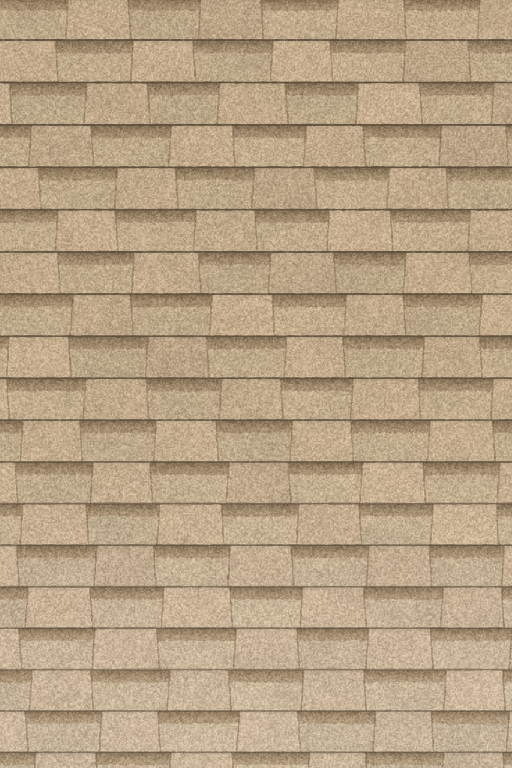
A WebGL 1 fragment shader for this texture:

```glsl
precision highp float;
// Laminated roof shingles: 18 staggered courses of flared raised tabs between
// recessed panels, each panel shaded by a dark band under the course above.
// Lengths are in units of 1/768 of the canvas height, with y running downward.
uniform vec2 u_resolution;

float hash(vec2 p) {
  vec3 q = fract(vec3(p.xyx) * 0.1031);
  q += dot(q, q.yzx + 33.33);
  return fract((q.x + q.y) * q.z);
}

float noise(vec2 p) {
  vec2 i = floor(p), f = fract(p);
  f = f * f * (3.0 - 2.0 * f);
  return mix(mix(hash(i), hash(i + vec2(1.0, 0.0)), f.x),
             mix(hash(i + vec2(0.0, 1.0)), hash(i + 1.0), f.x), f.y);
}

void main() {
  float px = 768.0 / u_resolution.y;
  vec2 p = vec2(gl_FragCoord.x, u_resolution.y - gl_FragCoord.y) * px;
  float down = p.y / 768.0;

  // Courses, slightly bowed down the roof
  const float courseHeight = 41.9;
  float course = (p.y + 1.9 - 3.0 * sin(3.14159 * (p.y - 40.0) / 712.0)) / courseHeight;
  float row = floor(course);
  float v = fract(course);
  float drop = v * courseHeight;

  // Alternate courses shift by half a repeat; the stagger also drifts down the roof
  const float repeatWidth = 137.0;
  float center = 203.0 - 108.0 * exp(-max(row - 1.0, 0.0) / 5.0)
               + 70.0 * (1.0 - mod(row, 2.0));
  float u = (p.x - center) / repeatWidth + 0.5;
  float column = floor(u);
  float x = (fract(u) - 0.5) * repeatWidth;

  // Signed distance into the recessed panel, which narrows toward its foot
  vec2 cell = vec2(column + 20.0, row + 7.0);
  float halfLeft = 35.0 + 7.0 * hash(cell) - 2.8 * v;
  float halfRight = 35.0 + 7.0 * hash(cell + 51.7) - 2.8 * v;
  float inset = min(x + halfLeft, halfRight - x) + 0.8 * (noise(p * 0.25) - 0.5);
  float recessed = smoothstep(-0.5 * px, 0.5 * px, inset);

  // Base colour with a tone for each piece
  float raisedId = floor(u + 0.5) + 20.0;
  float tabTone = hash(vec2(raisedId, row + 91.0));
  float panelTone = hash(cell + 137.0);
  vec3 tab = vec3(0.765, 0.668, 0.550) * (0.98 + 0.04 * tabTone);
  tab *= 1.0 - 0.06 * step(0.86, tabTone);
  vec3 panel = vec3(0.745, 0.660, 0.542) * (0.98 + 0.04 * panelTone);
  vec3 color = mix(tab, panel, recessed);

  // Weathering: paler toward the foot of the roof, with soft blotches
  color += vec3(0.035, 0.046, 0.062) * smoothstep(0.45, 1.0, down);
  color *= 0.98 + 0.04 * noise(p * vec2(0.035, 0.05));

  // Shadow band with a ragged lower edge
  float bandFoot = 12.8 + 2.0 * (noise(p * 0.45) - 0.5);
  float band = recessed * (1.0 - smoothstep(-0.8, 0.8, drop - bandFoot));
  vec3 bandColor = mix(vec3(0.530, 0.445, 0.342), vec3(0.640, 0.550, 0.435),
                       smoothstep(0.0, 11.0, drop));
  bandColor += 0.045 * smoothstep(0.5, 1.0, down);
  color = mix(color, bandColor, 0.95 * band);

  // Side joints
  float joint = 1.0 - smoothstep(0.35, 0.35 + px, abs(inset));
  color = mix(color, vec3(0.50, 0.42, 0.32), 0.48 * joint);

  // Mineral granules, fine and coarse
  float grain = 0.65 * (noise(p * 0.72) - 0.5) + 0.35 * (hash(floor(p / 1.5)) - 0.5);
  color += grain * vec3(0.215, 0.215, 0.208);
  color += 0.05 * (noise(p * 0.38 + 40.0) - 0.5);

  // Butt edges of the courses and the soft shade beneath them
  float edge = min(drop, courseHeight - drop) + 0.6 * (noise(p * 0.3 + 9.0) - 0.5);
  float line = 1.0 - smoothstep(0.8 - 0.5 * px, 0.8 + 0.7 * px, edge);
  color *= 1.0 - 0.10 * exp(-drop / 1.8);
  color = mix(color, vec3(0.37, 0.31, 0.235), line * mix(0.95, 0.55, smoothstep(0.2, 1.0, down)));

  gl_FragColor = vec4(clamp(color, 0.0, 1.0), 1.0);
}
```
